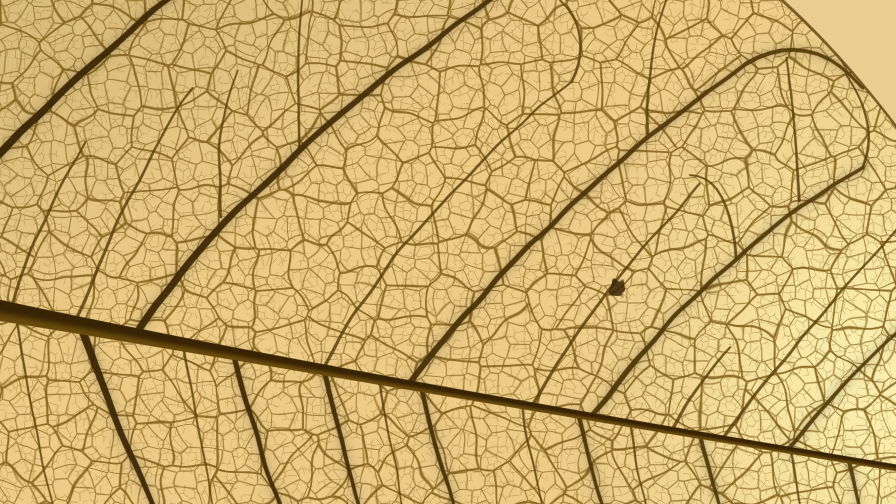
Reproduce this texture procedurally as a Shadertoy shader.

```glsl
// A backlit leaf: a tapering midrib, curved lateral veins and a fine vein net.
// Large veins are quadratic curves measured by distance; the net is three
// scales of warped Voronoi borders over a warm gradient of light.

const vec3 LIGHT = vec3(.93, .80, .53);
const vec3 GLOW = vec3(.99, .95, .70);
const vec3 OUTSIDE = vec3(.92, .80, .57);
const vec3 NET = vec3(.50, .37, .10);
const vec3 VEIN = vec3(.35, .25, .04);
const vec3 DARK = vec3(.22, .14, .02);
const vec2 GLOW_CENTER = vec2(1.74, .25);
const vec2 BLEMISH = vec2(1.222, .428);
const vec3 NET_SCALE = vec3(11.5, 28, 60);
const vec3 NET_WIDTH = vec3(.0021, .0012, .0006);
const vec3 NET_STRENGTH = vec3(.85, .68, .42);
const int STEPS = 10;

// Curves as start, control, end; units are canvas heights
const vec2 MAJOR[18] = vec2[18](
  vec2(-.02, .675), vec2(.156, .86), vec2(.345, 1.01),
  vec2(.27, .335), vec2(.46, .64), vec2(.98, 1.005),
  vec2(.81, .236), vec2(1.095, .606), vec2(1.48, .873),
  vec2(1.48, .873), vec2(1.598, .947), vec2(1.713, .826),
  vec2(1.174, .175), vec2(1.4, .485), vec2(1.713, .669),
  vec2(1.563, .107), vec2(1.665, .24), vec2(1.8, .36));
const vec2 MINOR[18] = vec2[18](
  vec2(.15, .36), vec2(.25, .629), vec2(.382, .826),
  vec2(.637, .267), vec2(.8, .568), vec2(1.134, .838),
  vec2(1.053, .193), vec2(1.195, .43), vec2(1.389, .634),
  vec2(1.435, .13), vec2(1.57, .32), vec2(1.79, .555),
  vec2(.02, .38), vec2(.07, .55), vec2(.17, .72),
  vec2(1.33, .145), vec2(1.38, .23), vec2(1.45, .31));
const vec2 CROSS[21] = vec2[21](
  vec2(.593, .699), vec2(.588, .86), vec2(.6, 1),
  vec2(1.287, .734), vec2(1.28, .88), vec2(1.32, 1),
  vec2(1.458, .49), vec2(1.45, .65), vec2(1.37, .65),
  vec2(1.586, .6), vec2(1.575, .77), vec2(1.56, .885),
  vec2(1.713, .669), vec2(1.74, .77), vec2(1.68, .85),
  vec2(.44, .57), vec2(.42, .74), vec2(.47, .86),
  vec2(1.134, .838), vec2(1.18, .93), vec2(1.11, 1));
const float LOWER_MAJOR[7] = float[7](.162, .463, .641, .838, 1.146, 1.389, 1.683);
const float LOWER_MINOR[6] = float[6](.03, .363, .752, 1.035, 1.25, 1.57);

vec2 hash22(vec2 p) {
  vec3 q = fract(p.xyx * vec3(.1031, .1030, .0973));
  q += dot(q, q.yzx + 33.33);
  return fract((q.xx + q.yz) * q.zy);
}

vec2 noise2(vec2 p) {
  vec2 i = floor(p), f = smoothstep(0., 1., fract(p));
  return mix(mix(hash22(i), hash22(i + vec2(1, 0)), f.x),
             mix(hash22(i + vec2(0, 1)), hash22(i + 1.), f.x), f.y);
}

// Distance to the nearest Voronoi border
float cellBorder(vec2 p) {
  vec2 cell = floor(p), f = fract(p), home = vec2(0), nearest = vec2(9);
  for (int k = 0; k < 9; k++) {
    vec2 g = vec2(k % 3 - 1, k / 3 - 1);
    vec2 r = g + .1 + .8 * hash22(cell + g) - f;
    if (dot(r, r) < dot(nearest, nearest)) { nearest = r; home = g; }
  }
  float d = 9.;
  for (int k = 0; k < 25; k++) {
    vec2 g = home + vec2(k % 5 - 2, k / 5 - 2);
    vec2 r = g + .1 + .8 * hash22(cell + g) - f, away = r - nearest;
    if (dot(away, away) > .0001) d = min(d, dot(.5 * (nearest + r), normalize(away)));
  }
  return d;
}

// Signed distance to a tapering quadratic curve
float curve(vec2 p, vec2 a, vec2 b, vec2 c, float width) {
  float d = 9.;
  vec2 from = a;
  for (int k = 1; k <= STEPS; k++) {
    float t = float(k) / float(STEPS);
    vec2 to = mix(mix(a, b, t), mix(b, c, t), t), s = to - from;
    float h = clamp(dot(p - from, s) / dot(s, s), 0., 1.);
    d = min(d, length(p - from - s * h) - width * (1. - .35 * t));
    from = to;
  }
  return d;
}

float midribHeight(float x) { return .384 - .188 * x + .007 * x * x; }

float lowerVein(vec2 p, float x, float lean, float width) {
  float y = midribHeight(x);
  return curve(p, vec2(x, y), vec2(x + .42 * lean * y, .5 * y), vec2(x + lean * y, -.01), width);
}

float cover(float d, float soft) { return 1. - smoothstep(-soft, soft, d); }

void mainImage(out vec4 fragColor, in vec2 fragCoord) {
  vec2 p = fragCoord / iResolution.y;
  float soft = .8 / iResolution.y;

  // Light through the blade
  vec2 toGlow = (p - GLOW_CENTER) * vec2(1.5, 1.2);
  vec3 color = LIGHT * mix(.92, 1., smoothstep(0., .9, p.x * .6 + 1. - p.y));
  color = mix(color, GLOW, .9 * exp(-3.5 * dot(toGlow, toGlow)));

  // Vein net, fine to coarse; the finest veinlets break off
  vec2 net = p + .016 * (noise2(p * 22.) - .5);
  for (int i = 2; i >= 0; i--) {
    float d = cellBorder(net * NET_SCALE[i] + 17. * float(i)) / NET_SCALE[i];
    float gate = i == 2 ? smoothstep(.25, .55, noise2(p * 75.).x) : 1.;
    color = mix(color, NET, NET_STRENGTH[i] * gate * cover(d - NET_WIDTH[i], soft));
  }

  // Lateral veins
  vec2 q = p + .006 * (noise2(p * 14.) - .5);
  float major = 9., minor = 9.;
  for (int i = 0; i < 18; i += 3) {
    major = min(major, curve(q, MAJOR[i], MAJOR[i + 1], MAJOR[i + 2], .0082 - .0024 * MAJOR[i].x));
    minor = min(minor, curve(q, MINOR[i], MINOR[i + 1], MINOR[i + 2], .0034));
  }
  for (int i = 0; i < 21; i += 3) minor = min(minor, curve(q, CROSS[i], CROSS[i + 1], CROSS[i + 2], .0029));
  for (int i = 0; i < 7; i++) {
    float x = LOWER_MAJOR[i];
    major = min(major, lowerVein(q, x, max(.28, .45 - .3 * x), .0045 + .005 * exp(-3. * x)));
  }
  for (int i = 0; i < 6; i++) minor = min(minor, lowerVein(q, LOWER_MINOR[i], .2, .0025));
  color = mix(color, VEIN, .85 * cover(minor, soft));
  color *= 1. - .14 * exp(-110. * max(major, 0.));
  color = mix(color, mix(DARK, VEIN, p.x / 1.8), .95 * cover(major, soft));

  // Midrib with a lighter lower flank
  float across = p.y - midribHeight(p.x), ribWidth = .006 + .015 * exp(-1.7 * p.x);
  vec3 rib = mix(VEIN * 1.15, DARK, smoothstep(-.8, .3, across / ribWidth));
  color = mix(color, rib, cover(abs(across) - ribWidth, soft));

  // Ragged blemish
  float rough = length(p - BLEMISH) - .024 * noise2(p * 110.).x;
  color = mix(color, DARK, .85 * cover(rough, .004));

  // Leaf margin and the bare light beyond it
  float u = max(p.x - 1.551, -.5);
  float edge = (p.y - 1. + .9 * u + .9 * u * u) * .7;
  color = mix(OUTSIDE, color, cover(edge, soft));
  color = mix(color, VEIN, .8 * cover(abs(edge) - .0028, soft));
  fragColor = vec4(color, 1);
}
```
